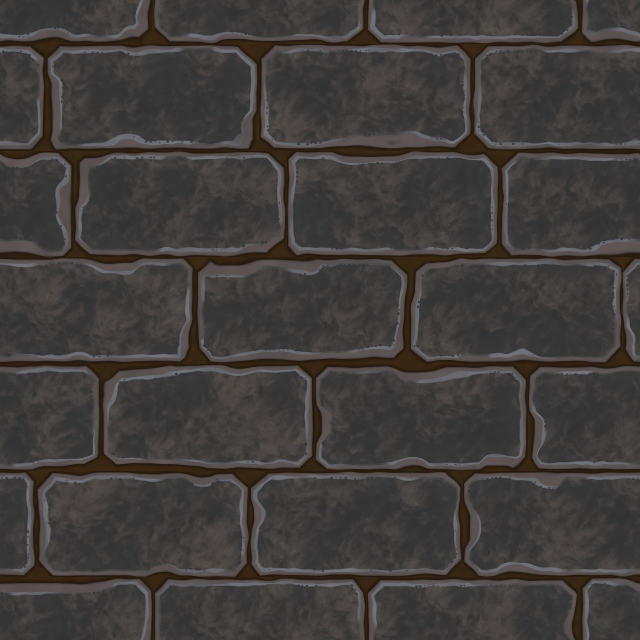
Write a three.js fragment shader that draws this texture.

```glsl
// Dark stone bricks, three across and six rows down, each row shifted sideways.
// Every stone is a chamfered box distance, roughened by noise, then layered as
// brown mortar, worn rim, broken blue-grey highlight, pits and mottled face.
varying vec2 vUv;

float hash(vec2 p) {
  vec3 q = fract(vec3(p.xyx) * 0.1031);
  q += dot(q, q.yzx + 33.33);
  return fract((q.x + q.y) * q.z);
}

float noise(vec2 p) {
  vec2 i = floor(p), f = fract(p);
  f = f * f * (3.0 - 2.0 * f);
  return mix(mix(hash(i), hash(i + vec2(1.0, 0.0)), f.x),
             mix(hash(i + vec2(0.0, 1.0)), hash(i + 1.0), f.x), f.y);
}

float fbm(vec2 p) {
  float sum = 0.0, gain = 0.5;
  for (int i = 0; i < 5; i++) {
    sum += gain * noise(p);
    p = mat2(1.6, 1.2, -1.2, 1.6) * p + 7.3;
    gain *= 0.5;
  }
  return sum / 0.97;
}

// Sideways shift of each row, in brick lengths, counted from the bottom
float rowShift(float row) {
  return row < 0.5 ? 0.17 : row < 1.5 ? 0.475 : row < 2.5 ? 0.915
       : row < 3.5 ? 0.345 : row < 4.5 ? 0.215 : 0.72;
}

// Small round pits scattered on a jittered grid
float pits(vec2 p) {
  vec2 g = p * 24.0, cell = floor(g);
  vec2 centre = 0.3 + 0.4 * vec2(hash(cell), hash(cell + 41.0));
  float radius = 0.16 + 0.2 * hash(cell + 83.0);
  float dist = length(fract(g) - centre);
  return (1.0 - smoothstep(radius - 0.12, radius + 0.12, dist)) * step(0.4, hash(cell + 19.0));
}

void main() {
  // Brick cell: local coordinates span 2 by 1 around its centre
  float y = vUv.y * 6.0 - 0.586;
  float row = mod(floor(y), 6.0);
  float x = vUv.x * 3.0 - rowShift(row);
  vec2 id = vec2(mod(floor(x), 3.0), row);
  vec2 p = vec2(fract(x) * 2.0 - 1.0, fract(y) - 0.5);
  float tone = hash(id + 5.0);
  vec2 seed = 60.0 * vec2(hash(id + 11.0), hash(id + 37.0));
  vec2 s = p + seed;

  // Distance inward from the rough, chamfered outline
  vec2 a = abs(p + 0.016 * (vec2(hash(id + 3.0), hash(id + 7.0)) - 0.5));
  float cut = 0.07 + 0.12 * noise(s * 1.7 + 9.0);
  float box = min(1.0 - a.x, 0.5 - a.y);
  float d = min(box, (1.5 - cut - a.x - a.y) * 0.707);
  float chip = smoothstep(0.58, 0.9, noise(s * 2.6));
  float wobble = noise(s * 7.0 + 20.0);
  float edge = d - 0.008 - 0.022 * wobble - 0.045 * chip;

  // Mottled face: neutral stone with warm, scratchy stains
  float cloud = fbm(s * 3.5);
  float grain = fbm(s * 17.0 + 4.0 * cloud);
  float scratch = 1.0 - smoothstep(0.0, 0.06, abs(fbm(s * 8.0 + 31.0) - 0.5));
  float stain = smoothstep(0.38, 0.75, 0.55 * cloud + 0.45 * grain + 0.1 * (tone - 0.5));
  vec3 face = mix(vec3(0.212, 0.209, 0.209), vec3(0.295, 0.272, 0.26), stain);
  face += vec3(0.022, 0.017, 0.014) * scratch * smoothstep(0.4, 0.65, cloud);
  face += 0.035 * (grain - 0.5);
  face *= 1.0 + 0.06 * (1.0 - smoothstep(0.03, 0.3, edge));

  // Worn rim, wider around chips
  float rimWidth = 0.026 + 0.024 * noise(s * 4.0 + 50.0) + 0.045 * chip
                 + 0.012 * (noise(s * 15.0) - 0.5);
  vec3 rim = mix(vec3(0.325, 0.292, 0.285), vec3(0.395, 0.358, 0.355), fbm(s * 6.0 + 70.0));
  rim *= 0.86 + 0.14 * smoothstep(0.0, 0.02, edge);
  float rimMask = 1.0 - smoothstep(rimWidth - 0.008, rimWidth + 0.008, edge);

  // Broken highlight along the inside of the rim
  float strength = smoothstep(0.24, 0.5, noise(s * 3.2 + 90.0));
  float lineHalf = 0.007 + 0.012 * strength * noise(s * 9.0 + 15.0);
  float lineDist = abs(edge - rimWidth - 0.008);
  float line = (1.0 - smoothstep(lineHalf - 0.006, lineHalf + 0.008, lineDist))
             * mix(0.2, 1.0, strength);
  vec3 highlight = mix(vec3(0.39, 0.395, 0.415), vec3(0.46, 0.475, 0.505), wobble);

  // Pits gather just inside the highlight
  float pitBand = 1.0 - smoothstep(0.012, 0.026, abs(edge - rimWidth - 0.024));
  float pitMask = pits(s) * pitBand * smoothstep(0.42, 0.62, noise(s * 4.5 + 25.0));

  vec3 stone = mix(face, rim, rimMask * 0.95);
  stone = mix(stone, highlight, line * 0.92);
  stone = mix(stone, vec3(0.205, 0.21, 0.22), pitMask * 0.85);

  // Brown mortar, darker where it meets the stone
  vec3 mortar = mix(vec3(0.145, 0.098, 0.055), vec3(0.215, 0.148, 0.075),
                    smoothstep(0.0, 0.045, -edge));
  mortar *= 0.88 + 0.24 * fbm(vec2(x * 2.0, y) * 14.0 + 100.0);

  gl_FragColor = vec4(mix(mortar, stone, smoothstep(-0.007, 0.007, edge)), 1.0);
}
```
